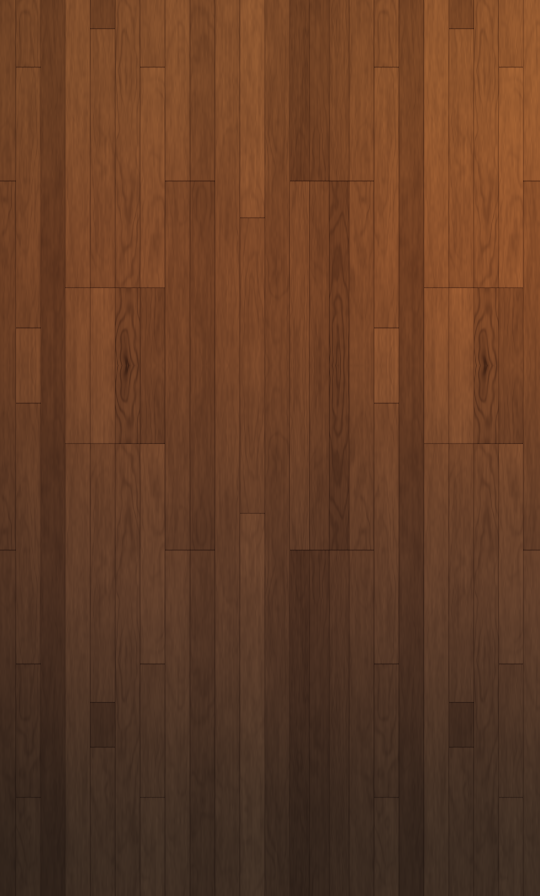
Give the GLSL for this texture, as a Shadertoy shader.

```glsl
const float INNER_TONE[15] = float[15](1.05, 1.09, 0.93, 0.91, 0.97, 0.90, 1.00, 1.00, 0.93, 0.98, 0.91, 0.84, 0.97, 1.09, 0.84);
const float OUTER_TONE[15] = float[15](1.04, 1.00, 0.99, 1.06, 1.03, 0.92, 1.01, 1.08, 0.93, 0.80, 0.84, 0.89, 0.95, 1.02, 0.84);
const float FIRST_JOINT[15] = float[15](0.087, 0.087, 0.087, 0.087, 0.206, 0.206, 2.0, 0.165, 2.0, 0.206, 0.206, 0.206, 0.206, 0.042, 2.0);

float hash(vec2 p) {
    p = fract(p * vec2(0.1031, 0.1137));
    p += dot(p, p.yx + 33.33);
    return fract((p.x + p.y) * p.x * 17.3);
}

float noise(vec2 p) {
    vec2 i = floor(p), f = fract(p);
    f = f * f * (3.0 - 2.0 * f);
    return mix(mix(hash(i), hash(i + vec2(1, 0)), f.x),
               mix(hash(i + vec2(0, 1)), hash(i + vec2(1, 1)), f.x), f.y);
}

// Soft dark seam at distance d, never thinner than a pixel
float seam(float d, float width) {
    float w = max(width, 0.8 / iResolution.y);
    return 1.0 - smoothstep(0.3 * w, 1.3 * w, abs(d));
}

// Arched growth rings, fine fibres and pores of one board
float grain(vec2 q, float m, float id, bool knot) {
    vec2 seed = vec2(id * 7.31 + 20.0, id * 3.7 + 40.0);
    float bend = noise(vec2(q.x * 2.5, m * 24.0) + seed) - 0.5;
    float ripple = noise(vec2(q.x * 5.0, m * 75.0) + seed) - 0.5;
    float centre = knot ? 0.0 : 0.45 * hash(seed);
    float shift = knot ? 0.0 : 0.5 * (hash(seed + 9.0) - 0.5);
    float d = length(vec2(q.x - shift, (m - centre) * (knot ? 4.5 : 3.2)));
    d += 0.26 * bend + 0.09 * ripple;
    float rings = pow(0.5 + 0.5 * sin(d * 34.0 + 1.5), 3.0);
    float patches = smoothstep(0.25, 0.8, noise(vec2(q.x * 1.5, m * 14.0) + seed + 5.0));
    float strength = knot ? 0.17 * exp(-m * 4.0) + 0.04 : 0.03 + 0.10 * patches * hash(seed + 3.0);
    float fibre = noise(vec2(q.x * 13.0, m * 30.0) + seed) - 0.5;
    float pores = noise(vec2(q.x * 20.0, m * 160.0) + seed) - 0.5;
    float core = knot ? 0.22 * exp(-d * d * 70.0) : 0.0;
    return 1.03 - strength * rings - core + 0.10 * fibre + 0.07 * pores + 0.07 * bend;
}

// Warm light falling off towards the bottom and the left
vec3 lighting(vec2 p) {
    vec3 c = mix(vec3(0.235, 0.172, 0.130), vec3(0.350, 0.225, 0.155), smoothstep(0.02, 0.38, p.y));
    c = mix(c, vec3(0.470, 0.272, 0.155), smoothstep(0.27, 0.72, p.y));
    c = mix(c, vec3(0.490, 0.295, 0.165), smoothstep(0.70, 0.95, p.y));
    vec2 g = (p - vec2(0.60, 0.83)) / vec2(0.22, 0.33);
    c += vec3(0.075, 0.040, 0.010) * exp(-dot(g, g));
    float leftShade = (1.0 - smoothstep(0.0, 0.14, p.x)) * (1.0 - 0.5 * p.y);
    return c * (1.0 - 0.13 * leftShade);
}

void mainImage(out vec4 fragColor, in vec2 fragCoord) {
    vec2 p = fragCoord / iResolution.y;

    // Fifteen strips per repeat, three of them narrower
    float u = fract((p.x - 0.073) / 0.4);
    float strip = (u + 0.256 * clamp(u - 0.6255, 0.0, 0.166)) / 0.0695;
    int col = min(int(strip), 14);
    vec2 q = vec2(fract(strip) - 0.5, p.y);

    // Boards mirror about a horizontal axis
    float m = abs(p.y - 0.592);
    bool spaced = col == 3 || col == 13;
    vec3 joints = vec3(FIRST_JOINT[col],
                       col == 1 ? 0.376 : spaced ? 0.333 : 2.0,
                       col == 1 ? 0.426 : spaced ? 0.482 : 2.0);
    float piece = dot(step(joints, vec3(m)), vec3(1.0));
    float tone = piece < 0.5 ? INNER_TONE[col] : OUTER_TONE[col];
    if (piece > 1.5 && piece < 2.5) tone *= col == 1 ? 0.86 : 0.95;

    bool knot = piece < 0.5 && (col == 11 || col == 2);
    float wood = tone * grain(q, m, float(col) + 17.0 * piece, knot);

    // Long seams and butt joints
    float edge = (0.5 - abs(q.x)) * 0.0265;
    vec3 gap = abs(joints - m);
    wood *= 1.0 - 0.16 * seam(edge, 0.0010);
    wood *= 1.0 - 0.24 * seam(min(gap.x, min(gap.y, gap.z)), 0.0010);

    // Darker wood leans red
    vec3 color = lighting(p) * pow(vec3(max(wood, 0.0)), vec3(0.95, 1.1, 1.1));
    fragColor = vec4(clamp(color, 0.0, 1.0), 1.0);
}
```
